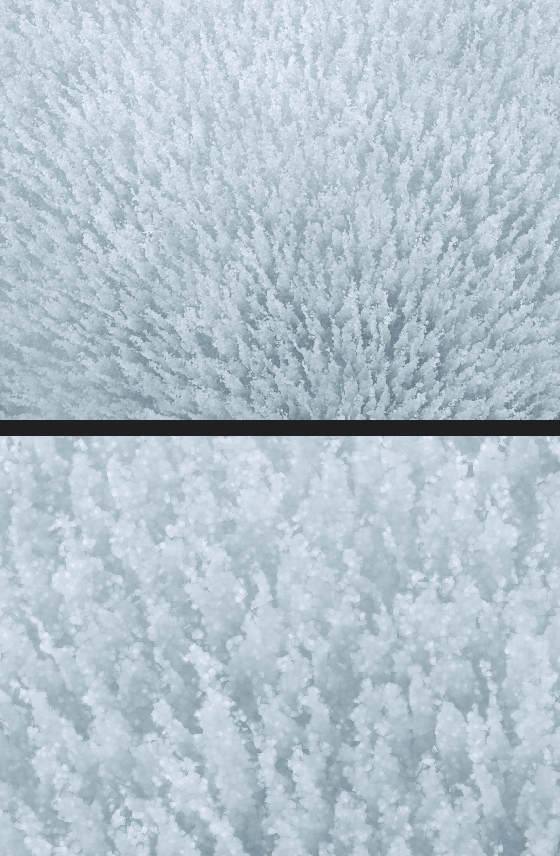
Top, the full canvas; bottom, a detail of the centre.
A Shadertoy shader for this texture:

```glsl
// Pale hoarfrost: grainy ice blades fanning out from a point below the frame.

// Colours of the ice
const vec3 SHADOW_ICE = vec3(0.43, 0.50, 0.55);
const vec3 BRIGHT_ICE = vec3(0.83, 0.87, 0.91);
const vec3 MID_TINT = vec3(0.0, 0.018, 0.014);

// Layout, in units of canvas height
const vec2 FAN_ORIGIN = vec2(0.84, -0.20);
const vec2 GLOW_CENTRE = vec2(0.55, 0.98);
const vec2 DARK_CENTRE = vec2(0.90, 0.10);
const float CELL = 0.031;
const vec2 BLADE_MIN = vec2(0.008, 0.032);
const vec2 BLADE_MAX = vec2(0.017, 0.056);

// Tones and texture
const float GAP_TONE = -0.34;
const float ROOT_TONE = -0.20;
const float TIP_TONE = 0.08;
const float BLADE_VARIATION = 0.16;
const float EDGE_GRAIN = 1.1;
const float GRAIN_AMOUNT = 0.34;
const float COARSE_GRAIN = 95.0;
const float FINE_GRAIN = 200.0;

vec2 hash2(vec2 p) {
    vec3 q = fract(p.xyx * vec3(0.1031, 0.1030, 0.0973));
    q += dot(q, q.yzx + 33.33);
    return fract((q.xx + q.yz) * q.zy);
}

// Two independent channels of smooth noise
vec2 noise2(vec2 p) {
    vec2 i = floor(p), f = fract(p);
    f = f * f * (3.0 - 2.0 * f);
    return mix(mix(hash2(i), hash2(i + vec2(1, 0)), f.x),
               mix(hash2(i + vec2(0, 1)), hash2(i + vec2(1, 1)), f.x), f.y);
}

// Cellular noise: random facet tone, with a bright core in each crystal
float crystal(vec2 p) {
    vec2 i = floor(p), f = fract(p);
    float nearest = 4.0, tone = 0.0;
    for (int y = -1; y <= 1; y++)
    for (int x = -1; x <= 1; x++) {
        vec2 o = vec2(x, y);
        vec2 rnd = hash2(i + o + 71.0);
        vec2 d = o + rnd - f;
        float dist = dot(d, d);
        if (dist < nearest) {
            nearest = dist;
            tone = fract(rnd.x * 7.0 + rnd.y * 13.0);
        }
    }
    return 0.75 * tone + 0.45 * (0.8 - sqrt(nearest));
}

// Paints overlapping blades from the outer ones inwards
float bladeTone(vec2 p, float grain, float softness) {
    float tone = GAP_TONE;
    float side = p.x < FAN_ORIGIN.x ? 1.0 : -1.0;
    vec2 home = floor(p / CELL);
    for (int j = 2; j >= -2; j--)
    for (int i = -2; i <= 2; i++) {
        vec2 id = home + vec2(side * float(i), j);
        vec2 rnd = hash2(id + 17.0);
        vec2 centre = (id + hash2(id + 5.0)) * CELL;

        // Local frame: x across the blade, y towards its tip
        vec2 outward = normalize(centre - FAN_ORIGIN);
        float lean = (rnd.x - 0.5) * 0.45;
        outward = normalize(outward + lean * vec2(outward.y, -outward.x));
        vec2 d = p - centre;
        vec2 q = vec2(dot(d, vec2(outward.y, -outward.x)), dot(d, outward));
        q /= mix(BLADE_MIN, BLADE_MAX, rnd);

        // Grain crumbles the outline, which fades towards the root
        float inside = 1.0 - pow(abs(q.x), 1.6) - q.y + grain * EDGE_GRAIN;
        float cover = smoothstep(0.0, softness, inside) * smoothstep(-1.0, -0.2, q.y);
        float shade = mix(ROOT_TONE, TIP_TONE, smoothstep(-0.9, 0.3, q.y));
        shade += (rnd.y - 0.5) * BLADE_VARIATION - 0.05 * clamp(q.x, -1.0, 1.0);
        tone = mix(tone, shade, cover);
    }
    return tone;
}

void mainImage(out vec4 fragColor, in vec2 fragCoord) {
    vec2 p = fragCoord / iResolution.y;

    // Crystal grain, and a warp that roughens the blades
    float fine = crystal(p * FINE_GRAIN);
    float grain = 0.45 * crystal(p * COARSE_GRAIN) + 0.55 * fine - 0.54;
    vec2 warped = p + (noise2(p * 45.0) - 0.5) * 0.011
                    + (noise2(p * 120.0) - 0.5) * 0.008;

    // Broad light: glow above, shade near the root of the fan
    vec2 toGlow = (p - GLOW_CENTRE) / vec2(0.45, 0.50);
    vec2 toDark = (p - DARK_CENTRE) / vec2(0.35, 0.25);
    float glow = exp(-dot(toGlow, toGlow));
    float dusk = exp(-dot(toDark, toDark));
    float light = mix(0.64, 0.85, smoothstep(0.0, 0.9, p.y)) + 0.14 * glow - 0.07 * dusk;
    light += (noise2(p * 6.0).x - 0.5) * 0.10 + (noise2(p * 17.0).y - 0.5) * 0.10;

    // Blades grow soft and faint towards the top, the lower left and in patches
    float haze = smoothstep(0.75, 0.0, length(p * vec2(1.0, 1.4)));
    float contrast = mix(1.10, 0.72, smoothstep(0.1, 1.0, p.y)) + 0.40 * dusk - 0.25 * haze;
    contrast *= 0.65 + 0.6 * noise2(p * 9.0 + 40.0).x;
    float softness = 0.55 + 0.3 * haze;

    float tone = light + contrast * bladeTone(warped, grain, softness);
    tone += grain * GRAIN_AMOUNT * (1.0 - 0.4 * haze);
    tone += 0.10 * smoothstep(0.85, 1.05, fine) * (1.0 - haze);

    tone = clamp(tone, -0.1, 1.2);
    vec3 colour = mix(SHADOW_ICE, BRIGHT_ICE, tone);
    colour += MID_TINT * max(0.0, 4.0 * tone * (1.0 - tone));
    fragColor = vec4(clamp(colour, 0.0, 1.0), 1.0);
}
```
